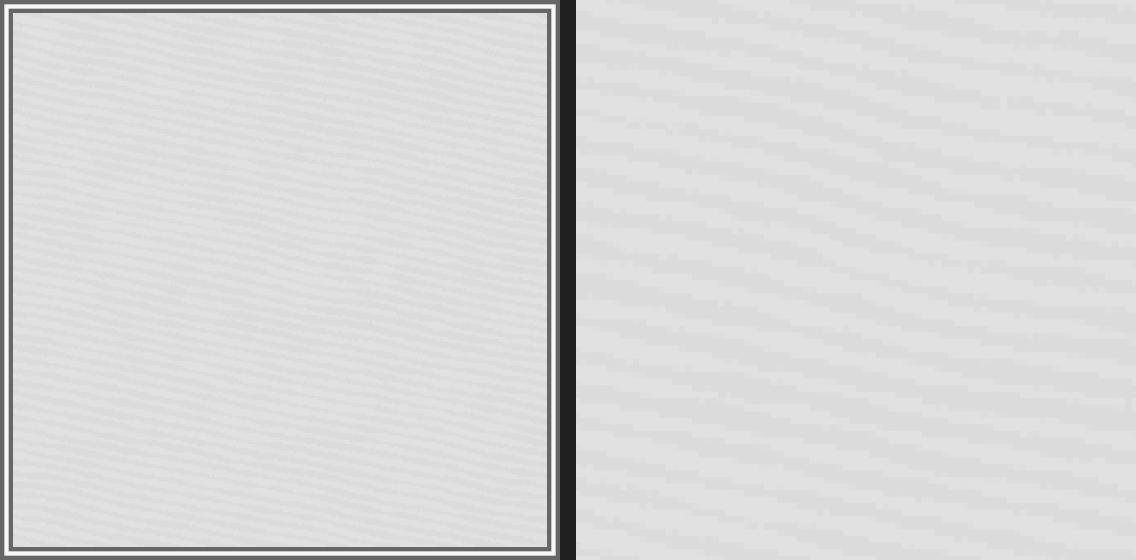
Left, the full canvas; right, a detail of the centre.
Write a Shadertoy shader that draws this texture.

```glsl
// Pale two-tone woven panel with ragged slanted streaks inside a dark, white, dark frame.
#define FRAME_WIDTH (1.0 / 128.0)
#define CELLS 256.0
#define STREAKS 50.0
#define SLANT 0.2
#define RAGGEDNESS 0.55
#define GRAIN 0.24
#define DARK_FRAME vec3(0.40)
#define WHITE_FRAME vec3(0.965)
#define CLOTH_SHADE vec3(0.860)
#define CLOTH_LIGHT vec3(0.882)
#define SAMPLES 3

float hash(vec2 p) {
    vec3 q = fract(vec3(p.xyx) * 0.1031);
    q += dot(q, q.yzx + 33.33);
    return fract((q.x + q.y) * q.z);
}

float valueNoise(vec2 p) {
    vec2 cell = floor(p);
    vec2 f = fract(p);
    f = f * f * (3.0 - 2.0 * f);
    float low = mix(hash(cell), hash(cell + vec2(1.0, 0.0)), f.x);
    float high = mix(hash(cell + vec2(0.0, 1.0)), hash(cell + vec2(1.0, 1.0)), f.x);
    return mix(low, high, f.y);
}

// Slanted streaks snapped to small square cells, broken up by noise
vec3 cloth(vec2 uv) {
    vec2 cell = floor(uv * CELLS);
    vec2 center = (cell + 0.5) / CELLS;
    float across = center.y + SLANT * center.x;
    float drift = 0.5 * valueNoise(center * 9.0);
    float wave = 4.0 * abs(fract(across * STREAKS + drift) - 0.5) - 1.0;
    float wear = valueNoise(vec2(center.x * 32.0, across * 90.0) + 17.0) - 0.5;
    float patches = valueNoise(center * 14.0 + 51.0) - 0.5;
    float grain = hash(cell + 7.0) - 0.5;
    float tone = wave + 2.0 * RAGGEDNESS * wear + 0.5 * patches + 2.0 * GRAIN * grain;
    return mix(CLOTH_SHADE, CLOTH_LIGHT, smoothstep(-0.12, 0.12, tone));
}

// Three nested frame lines of equal width around the cloth
vec3 panel(vec2 uv) {
    vec2 inset = min(uv, 1.0 - uv);
    float ring = floor(min(inset.x, inset.y) / FRAME_WIDTH);
    if (ring > 2.5) return cloth(uv);
    return abs(ring - 1.0) < 0.5 ? WHITE_FRAME : DARK_FRAME;
}

void mainImage(out vec4 fragColor, in vec2 fragCoord) {
    // Average a grid of samples in each pixel to smooth the edges
    vec3 sum = vec3(0.0);
    for (int j = 0; j < SAMPLES; j++) {
        for (int i = 0; i < SAMPLES; i++) {
            vec2 offset = (vec2(i, j) + 0.5) / float(SAMPLES) - 0.5;
            sum += panel((fragCoord + offset) / iResolution.xy);
        }
    }
    fragColor = vec4(sum / float(SAMPLES * SAMPLES), 1.0);
}
```
